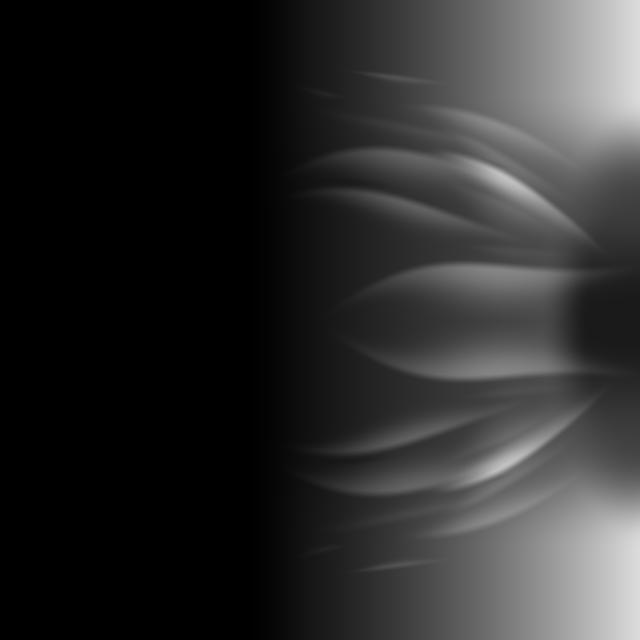
Write a WebGL 1 fragment shader that draws this background.

```glsl
precision highp float;
uniform vec2 u_resolution;

const float PI = 3.14159265;

// Tapered veil from a to b: firm outer edge, soft inner side.
// bend.x bows the path, bend.y gives it an S shape; peak places its brightest part.
float veil(vec2 p, vec2 a, vec2 b, vec2 bend, float width, float peak) {
  float t = (p.x - a.x) / (b.x - a.x);
  if (t <= 0.0 || t >= 1.0) return 0.0;
  float path = mix(a.y, b.y, t) + bend.x * 4.0 * t * (1.0 - t) + bend.y * sin(2.0 * PI * t);
  float swell = sin(PI * t);
  float s = path - p.y;
  float depth = s / (width * (0.2 + 0.8 * swell * swell));
  float soft = min(0.008, 0.6 * width);
  float edge = smoothstep(-soft, soft, s);
  float fade = smoothstep(0.0, peak, t) * (1.0 - smoothstep(peak, 1.0, t));
  return edge * exp(-1.3 * depth * depth) * fade;
}

void main() {
  vec2 uv = gl_FragCoord.xy / u_resolution;
  vec2 p = vec2(uv.x, abs(uv.y - 0.4975));

  // Light rising toward the right, dimmed around the axis
  float rise = clamp((p.x - 0.39) / 0.61, 0.0, 1.0);
  float light = 0.83 * pow(rise, 1.5) + 0.035 * smoothstep(0.38, 0.5, p.x);
  float inner = 1.0 - smoothstep(0.17, 0.36, p.y);
  light *= 1.0 - inner * mix(0.2, 0.52, smoothstep(0.5, 0.85, p.x));

  // Dark hollow on the right edge
  float reach = length((p - vec2(1.0, 0.0)) / vec2(0.13, 0.28));
  float hollow = mix(0.1, 0.25, smoothstep(0.02, 0.2, p.y));
  light = mix(hollow, light, smoothstep(0.62, 1.22, reach));

  // Haze behind the middle and outer folds
  vec2 core = (p - vec2(0.78, 0.05)) / vec2(0.09, 0.05);
  vec2 crown = (p - vec2(0.79, 0.21)) / vec2(0.08, 0.06);
  float glow = 0.05 * exp(-dot(core, core)) + 0.05 * exp(-dot(crown, crown));

  // Large folded veils
  glow += 0.15 * veil(p, vec2(0.61, 0.336), vec2(0.94, 0.215), vec2(0.038, 0.0), 0.034, 0.42);
  glow += 0.4 * veil(p, vec2(0.65, 0.266), vec2(0.97, 0.085), vec2(0.044, 0.003), 0.042, 0.42);
  glow += 0.19 * veil(p, vec2(0.42, 0.218), vec2(0.85, 0.187), vec2(0.064, 0.006), 0.045, 0.48);
  glow += 0.21 * veil(p, vec2(0.42, 0.19), vec2(0.85, 0.115), vec2(0.038, 0.008), 0.034, 0.5);
  glow += 0.26 * veil(p, vec2(0.49, 0.0), vec2(1.03, 0.09), vec2(0.044, 0.02), 0.052, 0.5);

  // Faint sheets between them
  glow += 0.1 * veil(p, vec2(0.68, 0.31), vec2(0.92, 0.17), vec2(0.012, 0.0), 0.045, 0.4);
  glow += 0.09 * veil(p, vec2(0.68, 0.225), vec2(0.9, 0.12), vec2(0.012, 0.0), 0.05, 0.45);
  glow += 0.05 * veil(p, vec2(0.7, 0.12), vec2(0.92, 0.1), vec2(0.004, 0.0), 0.016, 0.4);

  // Thin threads fanned above the folds
  for (int i = 0; i < 3; i++) {
    float k = float(i);
    vec2 start = vec2(0.46 + 0.06 * k, 0.33 - 0.013 * k);
    glow += 0.03 * veil(p, start, start + vec2(0.24, -0.045), vec2(0.012, 0.0), 0.018, 0.5);
  }

  // Dark creases beside the folds
  glow -= 0.05 * veil(p, vec2(0.7, 0.262), vec2(0.81, 0.236), vec2(0.004, 0.0), 0.01, 0.7);
  glow -= 0.03 * veil(p, vec2(0.47, 0.218), vec2(0.66, 0.2), vec2(0.012, 0.0), 0.01, 0.5);

  // Loose outer wisps
  glow += 0.13 * veil(p, vec2(0.53, 0.393), vec2(0.72, 0.369), vec2(0.002, 0.0), 0.009, 0.4);
  glow += 0.05 * veil(p, vec2(0.45, 0.37), vec2(0.55, 0.347), vec2(0.002, 0.0), 0.009, 0.6);

  gl_FragColor = vec4(vec3(clamp(light + glow, 0.0, 1.0)), 1.0);
}
```
